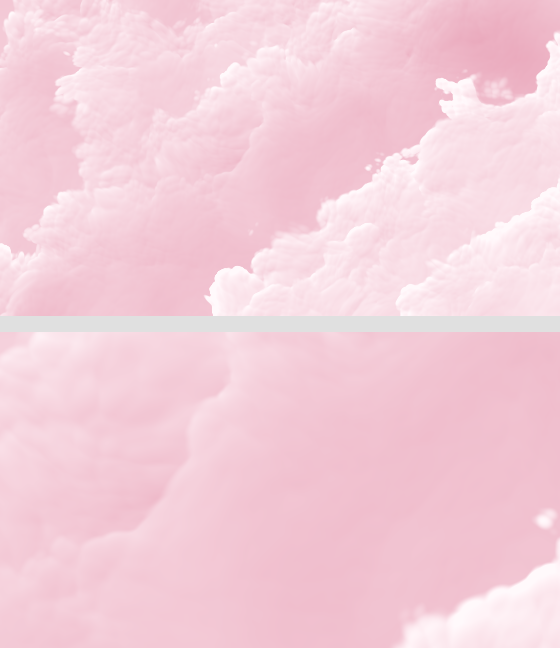
Top: the whole. Bottom: its middle third, enlarged.
A WebGL 1 fragment shader for this texture:

```glsl
precision highp float;
uniform vec2 u_resolution;

#define PUFF_SCALE 5.5
#define PUFF_SWELL 0.40
#define DRIFT_SWELL 0.36
#define LAYER_GAP 0.085
#define CRISP_EDGE 0.014
#define HAZY_EDGE 0.06
#define RIM_WIDTH 0.04
#define RIM_GAIN 0.36
#define RELIEF 6.0
#define LIGHT_STEP vec2(-0.005, 0.009)
#define SHADOW_PINK vec3(0.932, 0.715, 0.78)
#define LIGHT_PINK vec3(1.0, 0.952, 0.967)

vec2 hash2(vec2 p) {
  vec3 q = fract(p.xyx * vec3(0.1031, 0.1030, 0.0973));
  q += dot(q, q.yzx + 33.33);
  return fract((q.xx + q.yz) * q.zy);
}

float valueNoise(vec2 p) {
  vec2 i = floor(p);
  vec2 f = fract(p);
  f = f * f * (3.0 - 2.0 * f);
  float low = mix(hash2(i).x, hash2(i + vec2(1.0, 0.0)).x, f.x);
  float high = mix(hash2(i + vec2(0.0, 1.0)).x, hash2(i + 1.0).x, f.x);
  return mix(low, high, f.y);
}

float softNoise(vec2 p) {
  return 0.6 * valueNoise(p) + 0.28 * valueNoise(p * 2.1 + 7.3)
       + 0.12 * valueNoise(p * 4.3 + 3.1);
}

// Rounded domes around scattered points, blended at the creases
float domes(vec2 p) {
  vec2 cell = floor(p);
  float sum = 0.0;
  for (int y = -1; y <= 1; y++) {
    for (int x = -1; x <= 1; x++) {
      vec2 c = cell + vec2(float(x), float(y));
      vec2 offset = c + hash2(c) - p;
      sum += exp(-14.0 * dot(offset, offset));
    }
  }
  return 1.0 + log(sum + 1e-5) / 14.0;
}

// Domes upon domes, as in a cumulus head
float billow(vec2 p) {
  float height = 0.0;
  float amp = 0.5;
  p *= PUFF_SCALE;
  for (int i = 0; i < 4; i++) {
    height += amp * domes(p);
    p = mat2(0.8, 0.6, -0.6, 0.8) * p * 2.05 + 11.7;
    amp *= 0.52;
  }
  return height;
}

// Lays overlapping cloud heads over the tone; depth is positive inside
float addBank(float tone, vec2 p, float depth, float seed,
              float nearTone, float deepTone, float fadeDepth) {
  float body = mix(nearTone, deepTone, smoothstep(0.0, fadeDepth, depth));
  for (int i = 0; i < 3; i++) {
    float layer = float(i);
    vec2 q = p + seed + 5.3 * layer;
    q += 0.08 * vec2(valueNoise(q * 7.0), valueNoise(q * 7.0 + 19.0));
    float height = billow(q);
    float d = depth - LAYER_GAP * layer + PUFF_SWELL * (height - 0.79)
            + DRIFT_SWELL * (softNoise(q * 3.5) - 0.5);
    float inside = max(d, 0.0);
    float slope = height - billow(q + LIGHT_STEP);
    float patches = softNoise(q * 5.0 + 40.0);
    float lit = smoothstep(0.25, 0.65, patches);
    float strength = 1.0 - 0.25 * layer;

    float shade = body + 0.30 * (patches - 0.5);
    shade += strength * RIM_GAIN * exp(-inside / RIM_WIDTH) * (0.2 + lit);
    shade += strength * RELIEF * slope * (0.1 + 0.8 * exp(-inside / 0.11));
    float soft = mix(HAZY_EDGE, CRISP_EDGE, lit) * (1.0 + 0.4 * layer);
    tone = mix(tone, shade, smoothstep(0.0, soft, d));
  }
  return tone;
}

void main() {
  vec2 p = gl_FragCoord.xy / u_resolution.y;

  // Hazy sky
  float tone = 0.32 + 0.3 * (softNoise(p * 3.0) - 0.5);

  // Left and middle banks, rising to the right
  float farLeft = 0.7 * (0.88 + 1.5 * p.x - p.y);
  tone = addBank(tone, p, farLeft, 3.0, 0.56, 0.32, 0.25);
  float upper = min(0.88 * (0.73 + 0.5 * p.x - p.y), p.x - 0.24);
  tone = addBank(tone, p, upper, 17.0, 0.62, 0.46, 0.22);
  float middle = 0.82 * (0.28 + 0.7 * p.x - p.y);
  tone = addBank(tone, p, middle, 29.0, 0.68, 0.23, 0.34);

  // Deep pink gap at the upper right
  vec2 gap = (p - vec2(1.62, 0.83)) / vec2(0.24, 0.18);
  tone -= 0.36 * exp(-dot(gap, gap));

  // Pale banks at the lower right
  float right = min(0.78 * (0.8 * p.x - 0.44 - p.y), 0.75 - p.y);
  right = max(min(right, p.x - 0.66), p.x - 1.68);
  tone = addBank(tone, p, right, 43.0, 0.78, 0.60, 0.28);
  float front = min(0.89 * (0.5 * p.x - 0.50 - p.y), p.x - 1.26);
  tone = addBank(tone, p, front, 61.0, 0.82, 0.68, 0.20);

  vec3 color = mix(SHADOW_PINK, LIGHT_PINK, clamp(tone, -0.35, 1.1));
  gl_FragColor = vec4(min(color, 1.0), 1.0);
}
```
